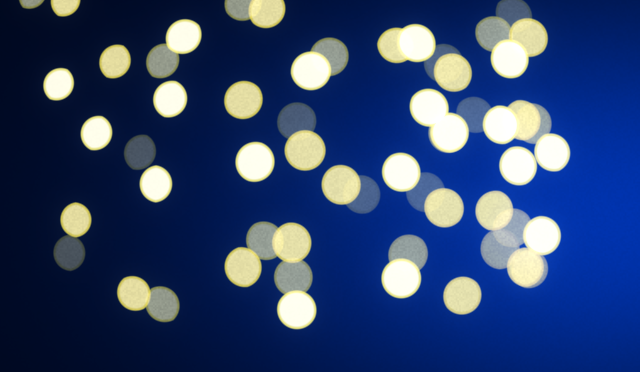
This background is drawn by a WebGL 2 fragment shader. Its source:

```glsl
#version 300 es
precision highp float;
// Out-of-focus warm lights over a deep blue gradient that brightens to the right.
// Each light is the overlap of two circles, so it narrows to a lens away from the
// optical centre; dim companions lie behind the bright lights.

uniform vec2 u_resolution;
out vec4 fragColor;

// Lengths are fractions of the canvas height.
const int LIGHTS = 36;
const float RADIUS = 0.054;
const float EDGE = 0.003;            // half width of the soft outline
const float RIM = 0.010;             // width of the yellow rim
const float LENS_SQUEEZE = 0.018;    // narrowing per unit from the optical centre
const float OVERLAP_GAIN = 0.12;     // brightening where lights cross
const float HALO = 0.05;
const float GRAIN_SCALE = 220.0;
const vec2 OPTICAL_CENTRE = vec2(0.60, 0.45);   // fractions of the canvas
const vec2 CLUSTER = vec2(0.79, 0.62);
const vec2 GLOW_CENTRE = vec2(0.97, 0.42);
const vec3 SHADOW_BLUE = vec3(0.0, 0.025, 0.10);
const vec3 GLOW_BLUE = vec3(0.0, 0.20, 0.68);
const vec3 CREAM = vec3(1.0, 0.99, 0.90);
const vec3 YELLOW = vec3(0.93, 0.89, 0.62);
const vec3 PALE = vec3(0.66, 0.67, 0.56);
const vec3 RIM_FILTER = vec3(0.90, 0.88, 0.50);

float hash(vec2 p) {
    return fract(sin(dot(p, vec2(12.9898, 78.233))) * 43758.55);
}

float valueNoise(vec2 p) {
    vec2 cell = floor(p);
    vec2 f = fract(p);
    f = f * f * (3.0 - 2.0 * f);
    float low = mix(hash(cell), hash(cell + vec2(1.0, 0.0)), f.x);
    float high = mix(hash(cell + vec2(0.0, 1.0)), hash(cell + vec2(1.0, 1.0)), f.x);
    return mix(low, high, f.y);
}

vec2 hash2(float seed) {
    return vec2(hash(vec2(seed, 1.7)), hash(vec2(seed, 5.3)));
}

// Even scatter, thicker to the upper right and drawn in towards the cluster.
vec2 lightPosition(float id, float aspect) {
    vec2 spread = fract(0.5 + (id + 1.0) * vec2(0.7549, 0.5698));
    vec2 place = mix(vec2(0.05, 0.13), vec2(0.92, 1.02), pow(spread, vec2(0.75)));
    vec2 p = place * vec2(aspect, 1.0) + 0.08 * (hash2(id) - 0.5);
    vec2 cluster = CLUSTER * vec2(aspect, 1.0);
    vec2 away = p - cluster;
    return mix(p, cluster, 0.35 * exp(-dot(away, away) / 0.12));
}

// Signed distance to the lens-shaped disc.
float lensDistance(vec2 p, vec2 centre, float seed, float aspect) {
    vec2 squeeze = LENS_SQUEEZE * (centre - OPTICAL_CENTRE * vec2(aspect, 1.0));
    squeeze += 0.008 * (hash2(seed + 40.0) - 0.5);
    float radius = RADIUS * mix(0.87, 1.0, smoothstep(0.0, 0.45, centre.x / aspect));
    radius *= 0.97 + 0.06 * hash(vec2(seed, 9.1));
    vec2 d = p - centre;
    return max(length(d - 0.5 * squeeze), length(d + 0.5 * squeeze)) - radius;
}

// Lays one light over the colour below it.
vec3 addLight(vec3 below, vec3 tint, float opacity, float dist, float grain) {
    float soft = max(EDGE, 0.7 / u_resolution.y);
    float cover = 1.0 - smoothstep(-soft, soft, dist);
    float rim = smoothstep(-RIM, -0.2 * RIM, dist);
    vec3 light = tint * mix(vec3(1.0), RIM_FILTER, rim) * (1.0 + grain);
    vec3 lit = max(light, below) + OVERLAP_GAIN * min(light, below);
    float halo = HALO * opacity * exp(-max(dist, 0.0) / 0.025);
    vec3 surround = below + halo * vec3(0.5, 0.6, 0.7) * tint;
    return mix(surround, lit, cover * opacity);
}

void main() {
    float aspect = u_resolution.x / u_resolution.y;
    vec2 uv = gl_FragCoord.xy / u_resolution;
    vec2 p = uv * vec2(aspect, 1.0);
    float grain = valueNoise(p * GRAIN_SCALE) - 0.5;

    // Blue backdrop
    vec2 fromGlow = (uv - GLOW_CENTRE) / 0.62;
    vec3 colour = mix(SHADOW_BLUE, GLOW_BLUE, exp(-dot(fromGlow, fromGlow)));
    colour *= 1.0 + 0.04 * grain;

    // Dim companions, commoner to the right
    for (int i = 0; i < LIGHTS; i++) {
        float id = float(i);
        vec2 centre = lightPosition(id, aspect);
        vec2 pick = hash2(id + 80.0);
        if (pick.x > 0.25 + 0.5 * centre.x / aspect) continue;
        float angle = 6.2832 * hash(vec2(id, 3.9));
        centre += RADIUS * mix(1.1, 1.8, pick.y) * vec2(cos(angle), sin(angle));
        float opacity = hash(vec2(id, 7.7)) < 0.5 ? 0.42 : 0.86;
        float dist = lensDistance(p, centre, id + 20.5, aspect);
        colour = addLight(colour, PALE, opacity, dist, 0.10 * grain);
    }

    // Bright lights
    for (int i = 0; i < LIGHTS; i++) {
        float id = float(i);
        float dist = lensDistance(p, lightPosition(id, aspect), id, aspect);
        bool strong = hash(vec2(id, 2.3)) < 0.55;
        colour = addLight(colour, strong ? CREAM : YELLOW, strong ? 1.0 : 0.96, dist,
                          (strong ? 0.01 : 0.06) * grain);
    }
    fragColor = vec4(clamp(colour, 0.0, 1.0), 1.0);
}
```
